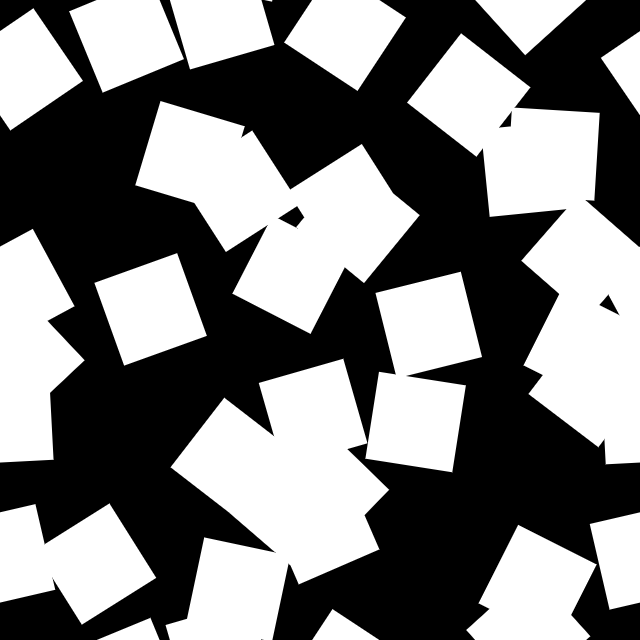
A WebGL 1 fragment shader for this pattern:

```glsl
precision highp float;
// Equal white squares, randomly turned and overlapping, scattered on black.

uniform vec2 u_resolution;

const float HALF_SIDE = 0.0687;
const float QUARTER_TURN = 1.5707963;

vec3 hash3(float n) {
  return fract(sin(n * vec3(12.9898, 78.233, 37.719) + vec3(1.3, 4.1, 2.7)) * 43758.5453);
}

float squareDistance(vec2 p, float angle) {
  float c = cos(angle), s = sin(angle);
  vec2 q = abs(mat2(c, -s, s, c) * p);
  return max(q.x, q.y) - HALF_SIDE;
}

void main() {
  float canvasSize = min(u_resolution.x, u_resolution.y);
  vec2 uv = gl_FragCoord.xy / canvasSize;

  // Up to two squares fall anywhere inside each cell of a coarse 4 x 4 grid.
  float nearest = 1.0;
  for (int i = 0; i < 31; i++) {
    float id = float(i);
    vec3 random = hash3(id + 1.0);
    vec2 cell = vec2(mod(id, 4.0), mod(floor(id / 4.0), 4.0));
    vec2 center = (cell + random.xy) / 4.0;

    // Wrap the offset so that squares continue across opposite edges.
    vec2 offset = fract(uv - center + 0.5) - 0.5;
    nearest = min(nearest, squareDistance(offset, random.z * QUARTER_TURN));
  }

  // One-pixel smooth edge.
  float white = clamp(0.5 - nearest * canvasSize, 0.0, 1.0);
  gl_FragColor = vec4(vec3(white), 1.0);
}
```
